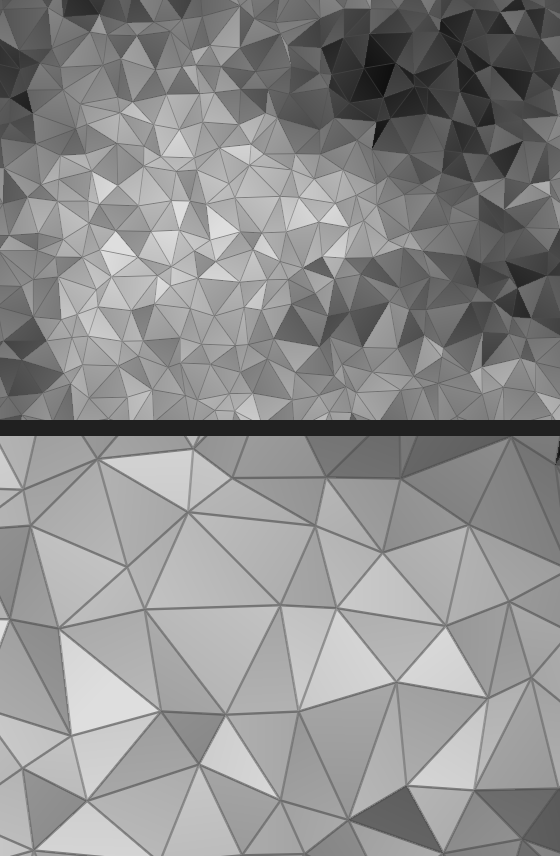
Top: the whole. Bottom: its middle third, enlarged.
Write a WebGL 1 fragment shader that draws this background.

```glsl
precision highp float;
// Grey low-poly mosaic: an irregular triangle mesh with thin seams over soft light and dark areas.
uniform vec2 u_resolution;

const float ROWS = 15.5;         // mesh rows over the canvas height
const float JITTER = 0.8;        // vertex displacement range, in cells
const float SEAM_WIDTH = 0.0019; // in canvas heights

float hash(vec2 p) {
  return fract(sin(dot(p, vec2(127.1, 311.7))) * 43758.5453);
}

float cross2(vec2 a, vec2 b) {
  return a.x * b.y - a.y * b.x;
}

float valueNoise(vec2 p) {
  vec2 i = floor(p), f = fract(p);
  f = f * f * (3.0 - 2.0 * f);
  float low = mix(hash(i), hash(i + vec2(1.0, 0.0)), f.x);
  float high = mix(hash(i + vec2(0.0, 1.0)), hash(i + 1.0), f.x);
  return mix(low, high, f.y);
}

// Staggered lattice point with random displacement
vec2 meshVertex(vec2 id) {
  vec2 shift = vec2(hash(id), hash(id + 47.3)) - 0.5;
  return id + vec2(0.5 * mod(id.y, 2.0), 0.0) + JITTER * shift;
}

// Signed distance to the line a-b, positive on its left
float edgeDistance(vec2 p, vec2 a, vec2 b) {
  return cross2(normalize(b - a), p - a);
}

// Keeps the counter-clockwise triangle that holds p most deeply
void keepTriangle(vec2 p, vec2 a, vec2 b, vec2 c,
                  inout float depth, inout vec2 A, inout vec2 B, inout vec2 C) {
  float d = min(edgeDistance(p, a, b), min(edgeDistance(p, b, c), edgeDistance(p, c, a)));
  if (d > depth) {
    depth = d;
    A = a; B = b; C = c;
  }
}

// Delaunay test: true when diagonal a-c of the quad should give way to b-d
bool needsFlip(vec2 a, vec2 b, vec2 c, vec2 d) {
  float sinB = cross2(c - b, a - b), cosB = dot(c - b, a - b);
  float sinD = cross2(a - d, c - d), cosD = dot(a - d, c - d);
  return sinB * cosD + cosB * sinD < 0.0;
}

float blob(vec2 p, vec2 centre, vec2 radius) {
  vec2 q = (p - centre) / radius;
  return exp(-dot(q, q));
}

// Broad light and dark areas, p in canvas heights
float broadTone(vec2 p) {
  float tone = 0.57 + 0.14 * (valueNoise(p * 6.0 + 3.7) - 0.5);
  tone += 0.14 * blob(p, vec2(0.42, 0.34), vec2(0.38, 0.36));
  tone += 0.08 * blob(p, vec2(0.75, 0.50), vec2(0.14, 0.09));
  tone -= 0.44 * blob(p, vec2(0.98, 0.83), vec2(0.27, 0.18));
  tone -= 0.22 * blob(p, vec2(1.12, 0.61), vec2(0.20, 0.13));
  tone -= 0.36 * blob(p, vec2(1.22, 0.32), vec2(0.20, 0.14));
  tone -= 0.30 * blob(p, vec2(0.82, 0.25), vec2(0.17, 0.11));
  tone -= 0.30 * blob(p, vec2(0.00, 0.79), vec2(0.15, 0.17));
  tone -= 0.36 * blob(p, vec2(0.20, 1.06), vec2(0.34, 0.12));
  tone -= 0.20 * blob(p, vec2(1.28, 0.95), vec2(0.15, 0.25));
  tone -= 0.14 * blob(p, vec2(0.00, 0.20), vec2(0.10, 0.25));
  return tone;
}

// Flat triangle tone with a faint random slope
float facetTone(vec2 p, vec2 centre) {
  float r = 2.0 * hash(centre) - 1.0;
  float angle = 6.2832 * hash(centre + 9.1);
  float slope = 0.04 * dot(p - centre, vec2(cos(angle), sin(angle)));
  return broadTone(centre / ROWS) + 0.08 * r + 0.10 * r * r * r * r * r + slope;
}

// Seam coverage, stronger along level edges
float seam(vec2 p, vec2 a, vec2 b, float pixel) {
  float distanceToEdge = edgeDistance(p, a, b) / ROWS;
  float coverage = clamp((0.5 * SEAM_WIDTH - distanceToEdge) / pixel + 0.5, 0.0, 1.0);
  return coverage * mix(0.50, 0.85, abs(normalize(b - a).x));
}

void main() {
  float pixel = 1.0 / u_resolution.y;
  vec2 p = gl_FragCoord.xy * pixel * ROWS;
  vec2 cell = floor(p);

  // Find the enclosing triangle among nearby quads
  float depth = -1000.0;
  vec2 A = vec2(0.0), B = vec2(1.0, 0.0), C = vec2(0.0, 1.0);
  for (int j = -1; j <= 1; j++) {
    for (int i = -2; i <= 1; i++) {
      vec2 id = cell + vec2(float(i), float(j));
      vec2 a = meshVertex(id);
      vec2 b = meshVertex(id + vec2(1.0, 0.0));
      vec2 c = meshVertex(id + 1.0);
      vec2 d = meshVertex(id + vec2(0.0, 1.0));
      bool flip = needsFlip(a, b, c, d);
      keepTriangle(p, a, b, flip ? d : c, depth, A, B, C);
      keepTriangle(p, flip ? b : a, c, d, depth, A, B, C);
    }
  }

  // Shade the facet and draw its seams
  float tone = clamp(facetTone(p, (A + B + C) / 3.0), 0.06, 0.87);
  float line = max(seam(p, A, B, pixel), max(seam(p, B, C, pixel), seam(p, C, A, pixel)));
  tone = mix(tone, 0.22 + 0.26 * tone, line);
  gl_FragColor = vec4(vec3(tone), 1.0);
}
```
